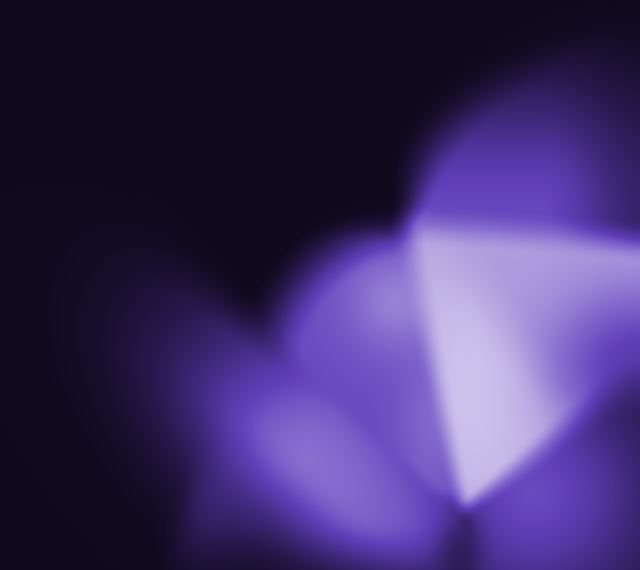
This background is drawn by a Shadertoy shader. Its source:

```glsl
const vec3 NIGHT    = vec3(0.057, 0.037, 0.115);
const vec3 PLUM     = vec3(0.15, 0.09, 0.29);
const vec3 INDIGO   = vec3(0.25, 0.16, 0.49);
const vec3 VIOLET   = vec3(0.38, 0.25, 0.73);
const vec3 LAVENDER = vec3(0.53, 0.43, 0.81);
const vec3 LILAC    = vec3(0.71, 0.65, 0.88);
const vec3 PEARL    = vec3(0.81, 0.77, 0.93);

float softStep(float d, float width) {
    return smoothstep(-width, width, d);
}

// Elliptical gaussian falloff
float glow(vec2 p, vec2 center, vec2 radius) {
    vec2 q = (p - center) / radius;
    return exp(-dot(q, q));
}

vec3 blend(vec3 base, vec3 next, float light, float from, float to) {
    return mix(base, next, clamp((light - from) / (to - from), 0.0, 1.0));
}

// Colour ramp from darkness to pale light
vec3 ramp(float light) {
    vec3 c = blend(NIGHT, PLUM, light, 0.0, 0.2);
    c = blend(c, INDIGO, light, 0.2, 0.4);
    c = blend(c, VIOLET, light, 0.4, 0.6);
    c = blend(c, LAVENDER, light, 0.6, 0.75);
    c = blend(c, LILAC, light, 0.75, 0.9);
    return blend(c, PEARL, light, 0.9, 1.0);
}

// Tall petal rising at the upper right
float upperPetal(vec2 p) {
    float rise = max(p.y - 0.7, 0.0);
    float leftEdge = 0.685 + 3.4 * rise * rise;
    float width = 0.05 + 0.6 * max(p.y - 0.6, 0.0);
    float body = 0.62 * (1.0 - smoothstep(0.63, 1.02, p.y));
    float shade = 1.0 - 0.5 * smoothstep(0.95, 1.15, p.x);
    return body * shade * smoothstep(0.0, width, p.x - leftEdge);
}

// Round fan behind the middle
float middleFan(vec2 p) {
    float disc = 0.64 * (1.0 - smoothstep(0.2, 0.33, distance(p, vec2(0.733, 0.34))));
    return disc + 0.16 * glow(p, vec2(0.697, 0.472), vec2(0.09))
                + 0.09 * glow(p, vec2(0.765, 0.26), vec2(0.06, 0.13));
}

// Slanted petal; axis.x runs towards its tip, axis.y across and downwards
float lowerPetal(vec2 p, vec2 axis) {
    vec2 radius = vec2(axis.x < 0.0 ? 0.3 : 0.6, axis.y < 0.0 ? 0.3 : 0.15);
    float body = 0.75 * glow(axis, vec2(0.0), radius) * smoothstep(-0.14, 0.09, p.y);
    float foot = 0.17 * glow(p, vec2(0.355, 0.09), vec2(0.08, 0.1));
    float footEdge = 0.285 + 0.35 * p.y;
    return body + foot * softStep(p.x - footEdge, 0.04);
}

// Pale facet with a brighter triangle inside
float paleFacet(vec2 p) {
    float shade = 0.33 * glow(p, vec2(1.126, 0.355), vec2(0.15, 0.13));
    float diagonal = 0.63 * (0.523 - p.y) - 0.777 * (p.x - 0.784);
    float core = glow(p, vec2(0.84, 0.32), vec2(0.16, 0.26));
    return 0.88 - shade + 0.12 * core * softStep(diagonal + 0.02, 0.06);
}

float lightAt(vec2 p) {
    // Left side: petal laid over the fan
    vec2 q = p - vec2(0.543, 0.194);
    vec2 axis = vec2(0.74 * q.x - 0.67 * q.y, -0.67 * q.x - 0.74 * q.y);
    float petalWidth = 0.018 + 0.12 * max(-axis.x, 0.0);
    float left = mix(middleFan(p), lowerPetal(p, axis),
                     softStep(axis.y + 0.106, petalWidth));

    // Right side: facet above a dim lobe
    float bend = max(p.x - 1.05, 0.0);
    float facetFloor = 0.103 + 0.785 * (p.x - 0.814) - 5.2 * bend * bend;
    float floorWidth = 0.025 + 0.12 * max(p.x - 0.814, 0.0);
    float lobe = 0.63 * glow(p, vec2(0.938, 0.135), vec2(0.25));
    float right = mix(lobe, paleFacet(p), softStep(p.y - facetFloor, floorWidth));

    // Steep seam joins both sides
    float seam = 0.718 + 0.2 * (0.582 - p.y);
    float seamWidth = 0.018 + 0.03 * max(p.y, 0.0);
    float light = mix(left, right, softStep(p.x - seam, seamWidth));
    light -= 0.2 * glow(p, vec2(0.806, 0.045), vec2(0.04, 0.06));

    // Upper petal ends at a nearly level crease
    float crease = 0.607 - 0.07 * (p.x - 0.718);
    return mix(light, upperPetal(p), softStep(p.y - crease, 0.04));
}

void mainImage(out vec4 fragColor, in vec2 fragCoord) {
    vec2 p = fragCoord / iResolution.xy * vec2(1.126, 1.0);
    fragColor = vec4(ramp(lightAt(p)), 1.0);
}
```
